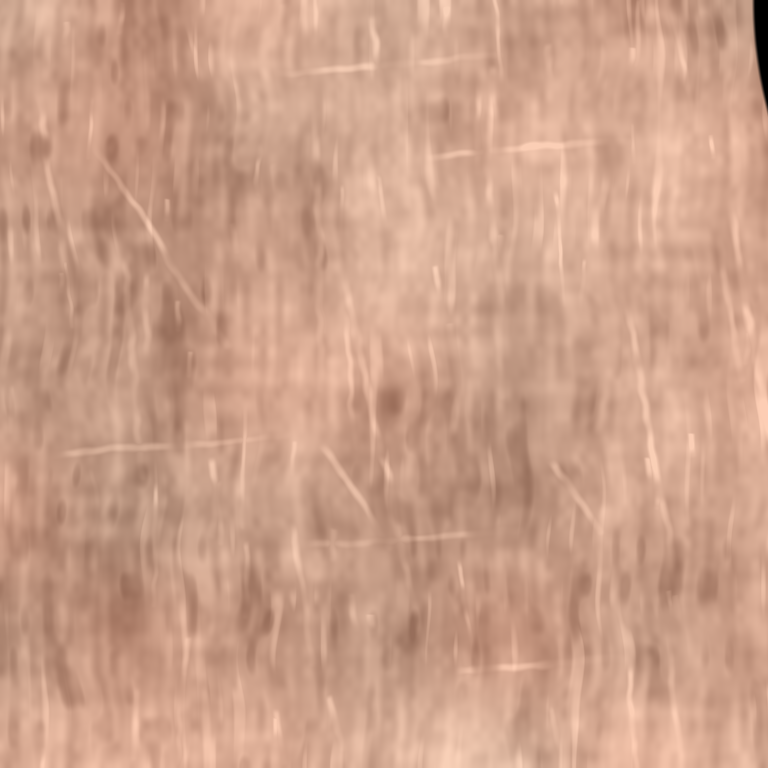
A three.js fragment shader for this texture:

```glsl
// Worn, pinkish tan plate with upright streaks, soft blotches and pale scratches.
varying vec2 vUv;

#define DARK_TAN vec3(0.645, 0.478, 0.398)
#define PALE_TAN vec3(0.965, 0.795, 0.697)
#define BASE_TONE 0.475
#define BLOTCH_GAIN 0.76
#define STREAK_GAIN 0.3
#define GRAIN_GAIN 0.32
#define MOTTLE_GAIN 0.27
#define SCRATCH_GAIN 0.42
#define SHORT_COUNT 72
#define LONG_COUNT 7
#define CROSS_COUNT 5
#define SLANT_COUNT 3

float hash(vec2 p) {
  return fract(sin(dot(p, vec2(127.1, 311.7))) * 43758.5453);
}

float noise(vec2 p) {
  vec2 cell = floor(p);
  vec2 f = fract(p);
  f = f * f * (3.0 - 2.0 * f);
  float low = mix(hash(cell), hash(cell + vec2(1.0, 0.0)), f.x);
  float high = mix(hash(cell + vec2(0.0, 1.0)), hash(cell + 1.0), f.x);
  return mix(low, high, f.y);
}

float fbm(vec2 p) {
  float sum = 0.0;
  float gain = 0.5;
  for (int i = 0; i < 4; i++) {
    sum += gain * noise(p);
    p = p * 2.03 + 17.3;
    gain *= 0.5;
  }
  return sum / 0.9375;
}

// Soft line from start, fading at both ends.
float scratch(vec2 p, vec2 start, float angle, float len, float halfWidth) {
  vec2 dir = vec2(sin(angle), -cos(angle));
  vec2 rel = p - start;
  float along = clamp(dot(rel, dir), 0.0, len);
  float dist = length(rel - dir * along);
  float t = along / len;
  float taper = smoothstep(0.0, 0.12, t) * (1.0 - 0.8 * smoothstep(0.5, 1.0, t));
  return (1.0 - smoothstep(0.1, 1.0, dist / halfWidth)) * taper;
}

float scratches(vec2 uv) {
  // Bend and roughen the lines, and wear them away in places
  vec2 p = uv + 0.008 * (vec2(noise(uv * 13.0), noise(uv * 13.0 + 40.0)) - 0.5);
  p += 0.004 * (vec2(noise(uv * 55.0 + 5.0), noise(uv * 55.0 + 80.0)) - 0.5);
  float wear = 0.2 + 0.9 * smoothstep(0.15, 0.8, noise(uv * vec2(30.0, 36.0) + 7.0));
  float mark = 0.0;

  // Short, nearly upright nicks
  for (int i = 0; i < SHORT_COUNT; i++) {
    float id = float(i);
    vec2 start = vec2(hash(vec2(id, 1.0)), hash(vec2(id, 2.0)) * 1.1);
    float angle = 0.36 * (hash(vec2(id, 3.0)) - 0.4);
    float len = mix(0.025, 0.2, pow(hash(vec2(id, 4.0)), 2.0));
    float width = mix(0.004, 0.0075, hash(vec2(id, 5.0)));
    float strength = mix(0.4, 1.0, hash(vec2(id, 6.0)));
    mark = max(mark, strength * scratch(p, start, angle, len, width));
  }

  // Long scratches leaning down to the right
  for (int i = 0; i < LONG_COUNT; i++) {
    float id = float(i);
    float x = (id + hash(vec2(id, 11.0))) / float(LONG_COUNT);
    vec2 start = vec2(x, mix(0.45, 0.9, hash(vec2(id, 12.0))));
    float angle = mix(0.02, 0.25, pow(hash(vec2(id, 13.0)), 2.0));
    float len = mix(0.25, 0.55, hash(vec2(id, 14.0)));
    mark = max(mark, 0.9 * scratch(p, start, angle, len, 0.0075));
  }

  // Faint level scratches
  for (int i = 0; i < CROSS_COUNT; i++) {
    float id = float(i);
    float y = (id + hash(vec2(id, 21.0))) / float(CROSS_COUNT);
    vec2 start = vec2(hash(vec2(id, 22.0)) * 0.8, y);
    float len = mix(0.15, 0.32, hash(vec2(id, 23.0)));
    mark = max(mark, 0.75 * scratch(p, start, 1.64, len, 0.007));
  }

  // Steep slanting cuts
  for (int i = 0; i < SLANT_COUNT; i++) {
    float id = float(i);
    vec2 start = vec2(0.12 + 0.3 * id, 0.88 - 0.5 * hash(vec2(id, 31.0)));
    mark = max(mark, scratch(p, start, 0.58, 0.32 / (1.0 + id), 0.007));
  }
  return mark * wear;
}

void main() {
  vec2 uv = vUv;
  // Let the streaks wander a little
  vec2 q = uv + vec2(0.014 * (noise(uv * vec2(9.0, 14.0) + 90.0) - 0.5), 0.0);
  float blotch = fbm(uv * vec2(5.5, 5.0) + 3.0) - 0.5;
  float streak = noise(q * vec2(34.0, 5.0) + 11.0) - 0.5;
  float grain = noise(q * vec2(92.0, 15.0) + 23.0) - 0.5;
  float mottle = 0.6 * noise(q * vec2(42.0, 36.0) + 31.0);
  mottle += 0.55 * noise(q * vec2(95.0, 72.0) + 37.0) - 0.575;
  float rubbed = noise(uv * vec2(7.0, 55.0) + 47.0) - 0.5;

  float tone = BASE_TONE + BLOTCH_GAIN * blotch + STREAK_GAIN * streak;
  tone += GRAIN_GAIN * grain + MOTTLE_GAIN * mottle + 0.15 * rubbed;

  // Dark upright notches, pale broken threads and a worn band along the foot
  float notch = smoothstep(0.6, 0.92, noise(q * vec2(60.0, 21.0) + 59.0));
  tone -= 0.26 * notch * smoothstep(0.15, -0.1, blotch);
  float thread = smoothstep(0.66, 0.95, noise(q * vec2(105.0, 13.0) + 67.0));
  tone += 0.3 * thread * smoothstep(0.35, 0.75, noise(uv * vec2(14.0, 11.0) + 73.0));
  tone += 0.2 * smoothstep(0.13, 0.03, uv.y + 0.1 * blotch);
  tone += SCRATCH_GAIN * scratches(uv);

  vec3 color = mix(DARK_TAN, PALE_TAN, clamp(tone, -0.15, 1.05));
  color += (noise(uv * 6.0 + 71.0) - 0.5) * vec3(0.03, -0.015, -0.02);

  // Black gap beyond the curved upper right edge
  float edge = 0.981 + 0.9 * (1.0 - uv.y) * (1.0 - uv.y);
  color *= 1.0 - smoothstep(-0.003, 0.003, uv.x - edge);
  gl_FragColor = vec4(color, 1.0);
}
```
